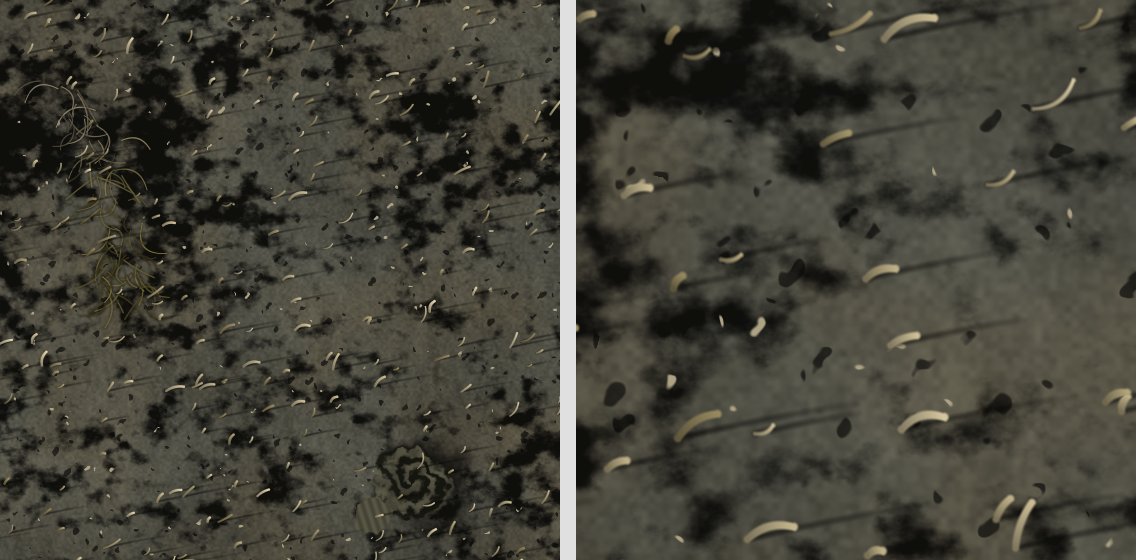
Left, the full canvas; right, a detail of the centre.
A Shadertoy shader for this texture:

```glsl
// Damp dark soil seen from above in low light: layered noise makes the ground
// and litter, scattered segments make pale stalks with long shadows, and a
// fibrous tuft and a crumpled heap of leaves lie on top.

const vec3 SOIL_TINT = vec3(1.0, 0.97, 0.82);
const vec3 STALK_PALE = vec3(0.80, 0.75, 0.61);
const vec3 STALK_TAN = vec3(0.50, 0.45, 0.30);
const vec3 FIBRE_OLIVE = vec3(0.43, 0.39, 0.20);
const vec3 FIBRE_GREY = vec3(0.52, 0.48, 0.39);
const vec3 LEAF_DARK = vec3(0.08, 0.08, 0.06);
const vec3 LEAF_LIGHT = vec3(0.35, 0.34, 0.27);
const float SOIL_TONE = 0.325;
const float LITTER_START = 0.45;
const float LITTER_FULL = 0.84;
const float STALK_GRID = 13.0;
const float STALK_SHARE = 0.62;
const float CRUMB_GRID = 48.0;
const int FIBRES = 90;
const vec2 SHADOW_DIR = vec2(0.98, 0.19);
const vec2 HEAP_CENTRE = vec2(0.735, 0.135);

vec2 hash2(vec2 p) {
    vec3 q = fract(p.xyx * vec3(0.1031, 0.1030, 0.0973));
    q += dot(q, q.yzx + 33.33);
    return fract((q.xx + q.yz) * q.zy);
}

float noise(vec2 p) {
    vec2 i = floor(p), f = fract(p);
    f = f * f * (3.0 - 2.0 * f);
    float low = mix(hash2(i).x, hash2(i + vec2(1, 0)).x, f.x);
    float high = mix(hash2(i + vec2(0, 1)).x, hash2(i + 1.0).x, f.x);
    return mix(low, high, f.y);
}

float fbm(vec2 p) {
    float sum = 0.0, amp = 0.516;
    for (int i = 0; i < 5; i++) {
        sum += amp * noise(p);
        p = mat2(1.6, 1.2, -1.2, 1.6) * p + 17.3;
        amp *= 0.5;
    }
    return sum;
}

// Nearest cell point: x is its distance, y its random id.
vec2 cells(vec2 p) {
    vec2 best = vec2(9.0, 0.0), home = floor(p);
    for (int k = 0; k < 9; k++) {
        vec2 cell = home + vec2(k % 3 - 1, k / 3 - 1);
        float d = length(p - cell - hash2(cell + 50.0));
        if (d < best.x) best = vec2(d, hash2(cell + 90.0).x);
    }
    return best;
}

// Bent strand from a along v: x is the distance, y the position along it.
vec2 strand(vec2 p, vec2 a, vec2 v, float bend) {
    float t = clamp(dot(p - a, v) / dot(v, v), 0.0, 1.0);
    vec2 bow = vec2(-v.y, v.x) * bend * 4.0 * t * (1.0 - t);
    return vec2(length(p - a - v * t - bow), t);
}

float cover(float d, float radius, float soft) {
    return 1.0 - smoothstep(radius - soft, radius + soft, d);
}

float glow(vec2 offset, float falloff) { return exp(-falloff * dot(offset, offset)); }

vec3 ground(vec2 uv, float soft) {
    // Extra litter around the tuft and in a fainter patch to the right
    float gloom = glow(uv - vec2(0.17, 0.83), 18.0) + glow(uv - vec2(0.30, 0.63), 130.0)
        + 0.4 * glow(uv - vec2(0.72, 0.76), 50.0);
    float relief = fbm((uv + SHADOW_DIR * 0.003) * 42.0) - fbm((uv - SHADOW_DIR * 0.003) * 42.0);
    float tone = SOIL_TONE + 0.16 * (fbm(uv * 5.0) - 0.5) + 0.13 * relief;
    tone += 0.06 * (noise(uv * 230.0) - 0.5);
    float litter = fbm(uv * vec2(36.0, 44.0) + 7.0) + 0.75 * (fbm(uv * 6.5 + 31.0) - 0.5) + 0.22 * gloom;
    tone *= 1.0 - 0.85 * smoothstep(LITTER_START, LITTER_FULL, litter);
    vec3 tint = SOIL_TINT + vec3(0.10, 0.0, -0.12) * (fbm(uv * 9.0 + 3.0) - 0.5);
    // Dark and pale crumbs
    vec2 crumb = cells(uv * CRUMB_GRID + 0.5 * noise(uv * 120.0));
    float blur = soft * CRUMB_GRID;
    tone *= 1.0 - 0.6 * step(crumb.y, 0.2) * cover(crumb.x, 0.08 + crumb.y, blur);
    float pale = step(0.94, crumb.y) * cover(crumb.x, 0.06 + 2.0 * (crumb.y - 0.94), blur);
    return mix(tone * tint, STALK_PALE * 0.85, pale);
}

vec3 addStalks(vec3 col, vec2 uv, float soft) {
    float shade = 0.0, body = 0.0;
    vec3 bodyCol = STALK_PALE;
    vec2 home = floor(uv * STALK_GRID);
    // Two stalks in each of 4 by 3 cells, reaching further towards the light
    for (int k = 0; k < 24; k++) {
        vec2 near = home + vec2(k % 4 - 2, (k / 4) % 3 - 1);
        vec2 cell = near + 100.0 + 40.0 * float(k / 12);
        vec2 r = hash2(cell), s = hash2(cell + 211.0), q = hash2(cell + 417.0);
        if (s.x > STALK_SHARE) continue;
        vec2 root = (near + r) / STALK_GRID;
        float angle = 0.75 + 1.1 * (s.y - 0.5);
        vec2 v = vec2(cos(angle), sin(angle)) * mix(0.008, 0.034, q.x * q.x);
        vec2 shadow = strand(uv, root, SHADOW_DIR * mix(0.03, 0.12, q.x), 0.01);
        shade = max(shade, cover(shadow.x, 0.0017, soft * 1.5) * (1.0 - 0.8 * shadow.y));
        vec2 stalk = strand(uv, root, v, 0.35 * (q.y - 0.5));
        float c = cover(stalk.x, mix(0.0013, 0.0026, q.y), soft);
        if (c > body) {
            body = c;
            bodyCol = mix(STALK_TAN, STALK_PALE, r.x) * (0.7 + 0.4 * stalk.y);
        }
    }
    return mix(col * (1.0 - 0.55 * shade), bodyCol, body);
}

vec3 addHeap(vec3 col, vec2 uv, float soft) {
    vec2 p = uv - HEAP_CENTRE;
    if (length(p) > 0.2) return col;
    float warp = fbm(p * 22.0 + 60.0) - 0.5;
    float r = length(p * vec2(1.0, 1.2)) + 0.06 * warp;
    float shadow = 1.0 - smoothstep(0.05, 0.10, length(p - SHADOW_DIR * 0.025) + 0.08 * warp);
    col *= 1.0 - 0.65 * shadow;
    // Folded leaf rims wound around the centre
    float fold = 0.5 + 0.5 * sin(r * 190.0 + 2.0 * atan(p.y, p.x) + 9.0 * warp);
    float lit = smoothstep(0.1, 0.95, fold) * (0.45 + 0.9 * fbm(p * 55.0 + 9.0));
    col = mix(col, mix(LEAF_DARK, LEAF_LIGHT, lit), 0.9 * cover(r, 0.077, 0.006));
    // One flat grey leaf at the lower left
    vec2 leaf = (p + vec2(0.062, 0.058)) * vec2(1.0, 0.85);
    float veins = 0.88 + 0.12 * sin(leaf.x * 420.0 + leaf.y * 160.0);
    return mix(col, LEAF_LIGHT * veins, cover(length(leaf) + 0.05 * warp, 0.031, soft * 2.0));
}

vec3 addTuft(vec3 col, vec2 uv, float soft) {
    if (uv.x > 0.42 || uv.y < 0.36) return col;
    vec2 top = vec2(0.07, 0.90), knee = vec2(0.23, 0.74), tip = vec2(0.22, 0.47);
    for (int i = 0; i < FIBRES; i++) {
        vec2 r = hash2(vec2(i, 5)), s = hash2(vec2(i, 23)), q = hash2(vec2(i, 71));
        float t = sqrt(r.x);
        vec2 root = mix(mix(top, knee, t), mix(knee, tip, t), t) + (s - 0.5) * vec2(0.075, 0.06);
        float angle = -1.5 + 2.6 * (q.x - 0.5);
        vec2 v = vec2(cos(angle), sin(angle)) * mix(0.02, 0.075, r.y);
        float d = strand(uv, root, v, 0.7 * (q.y - 0.5)).x;
        vec3 fibre = mix(FIBRE_GREY, FIBRE_OLIVE, smoothstep(0.3, 0.7, t)) * (0.45 + 0.8 * s.y);
        col *= 1.0 - 0.22 * cover(d, 0.004, 0.004);
        col = mix(col, fibre, 0.85 * cover(d, 0.0013, soft));
    }
    return col;
}

void mainImage(out vec4 fragColor, in vec2 fragCoord) {
    vec2 uv = fragCoord / iResolution.xy;
    float soft = max(0.0012, 0.7 / iResolution.y);
    vec3 col = ground(uv, soft);
    col = addHeap(col, uv, soft);
    col = addTuft(col, uv, soft);
    col = addStalks(col, uv, soft);
    fragColor = vec4(clamp(col, vec3(0.055, 0.055, 0.04), vec3(1.0)), 1.0);
}
```
